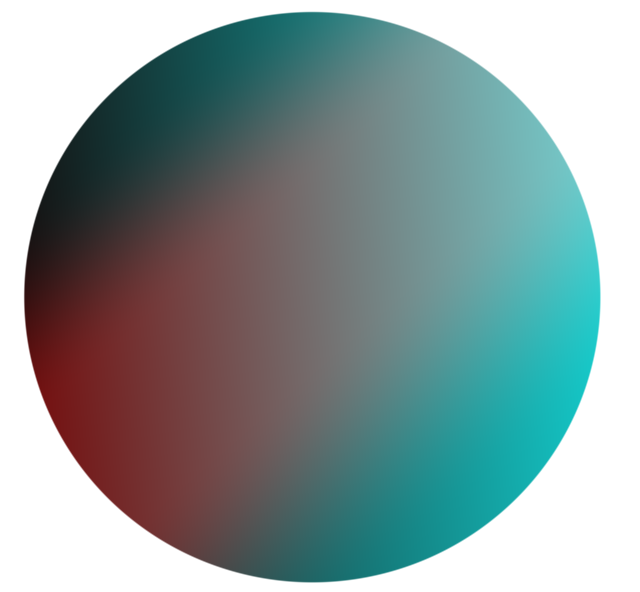
Reproduce this background procedurally as a Shadertoy shader.

```glsl
// A disc on white, shaded by a red diagonal band over a left-to-right cyan ramp.

const vec2  DISC_CENTER  = vec2(0.488, 0.498);    // fraction of the canvas
const vec2  DISC_RADII   = vec2(0.4866, 0.4817);  // in canvas heights
const float EDGE_SOFT    = 0.0018;                // half width of the rim blend
const vec3  PAPER        = vec3(1.0);

const float CYAN_MID     = 0.430;                 // cyan level at the centre
const vec2  CYAN_SLOPE   = vec2(0.760, 0.070);    // change per canvas height

const vec2  BAND_NORMAL  = vec2(0.657, -0.754);   // points to the lower right
const vec2  BAND_RISE    = vec2(-0.422, -0.150);  // upper left shoulder
const vec2  BAND_FALL    = vec2(0.084, 0.436);    // lower right shoulder
const float RED_LOW      = 0.080;
const float RED_HIGH     = 0.455;

// Approximate signed distance to an axis-aligned ellipse.
float ellipseDistance(vec2 p, vec2 radii) {
    float k = length(p / radii);
    float slope = length(p / (radii * radii));
    return k * (k - 1.0) / max(slope, 1e-4);
}

// Red follows the diagonal band; green and blue share the cyan ramp.
vec3 discColor(vec2 p) {
    float across = dot(p, BAND_NORMAL);
    float band = smoothstep(BAND_RISE.x, BAND_RISE.y, across)
               * (1.0 - smoothstep(BAND_FALL.x, BAND_FALL.y, across));
    float red = mix(RED_LOW, RED_HIGH, band);
    float cyan = CYAN_MID + dot(p, CYAN_SLOPE);
    return clamp(vec3(red, cyan, cyan), 0.0, 1.0);
}

void mainImage(out vec4 fragColor, in vec2 fragCoord) {
    vec2 p = (fragCoord - DISC_CENTER * iResolution.xy) / iResolution.y;

    // Blend the disc into the paper, never sharper than one pixel.
    float soft = max(EDGE_SOFT, 0.75 / iResolution.y);
    float outside = smoothstep(-soft, soft, ellipseDistance(p, DISC_RADII));

    fragColor = vec4(mix(discColor(p), PAPER, outside), 1.0);
}
```
